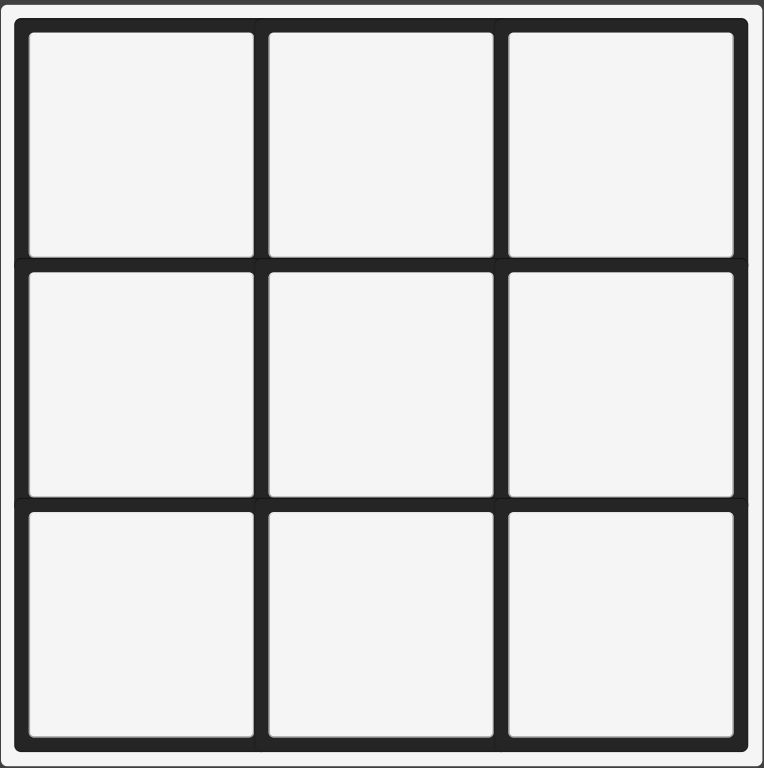
A WebGL 1 fragment shader for this pattern:

```glsl
precision highp float;
// A three by three grid of pale rounded cells in overlapping charcoal frames,
// set on a light rounded panel. Each tile is a pair of rounded box distances,
// painted row by row so that later frames leave fine seams over earlier ones.

uniform vec2 u_resolution;

const float COUNT = 3.0;

// Lengths are fractions of the canvas height, with y pointing down.
const vec2 PANEL_CENTER = vec2(0.4970, 0.5020);
const float PANEL_HALF = 0.4957;
const float PANEL_RADIUS = 0.008;
const vec2 FIRST_CENTER = vec2(0.1842, 0.1892);
const float PITCH = 0.3122;
const float FRAME_HALF = 0.1657;
const float FRAME_RADIUS = 0.009;
const float CELL_HALF = 0.1468;
const float CELL_RADIUS = 0.007;
const float LINE_WIDTH = 0.0018;

const vec3 BACKDROP = vec3(0.25);
const vec3 PAPER = vec3(0.96);
const vec3 CHARCOAL = vec3(0.145);
const vec3 SEAM = vec3(0.08);
const vec3 EDGE_GRAY = vec3(0.65);
const vec3 HIGHLIGHT = vec3(1.0);

float roundedSquare(vec2 p, float halfSize, float radius) {
  vec2 q = abs(p) - halfSize + radius;
  return length(max(q, 0.0)) + min(max(q.x, q.y), 0.0) - radius;
}

// Coverage of a shape, smoothed over one pixel.
float fill(float dist, float pixel) {
  return clamp(0.5 - dist / pixel, 0.0, 1.0);
}

// Coverage of a band just inside the outline of a shape.
float innerRim(float dist, float width, float pixel) {
  return fill(dist, pixel) - fill(dist + width, pixel);
}

// Charcoal frame with a seam that is strongest along its top.
vec3 paintFrame(vec3 under, vec2 p, float pixel) {
  float dist = roundedSquare(p, FRAME_HALF, FRAME_RADIUS);
  float top = 1.0 - smoothstep(-FRAME_HALF, -FRAME_HALF + FRAME_RADIUS, p.y);
  float seam = innerRim(dist, LINE_WIDTH, pixel) * mix(0.35, 1.0, top);
  return mix(under, mix(CHARCOAL, SEAM, seam), fill(dist, pixel));
}

// Pale cell, lit along the top and shaded along the sides and bottom.
vec3 paintCell(vec3 under, vec2 p, float pixel) {
  float dist = roundedSquare(p, CELL_HALF, CELL_RADIUS);
  float top = 1.0 - smoothstep(-CELL_HALF, -CELL_HALF + CELL_RADIUS, p.y);
  float rim = innerRim(dist, LINE_WIDTH, pixel);
  vec3 rimColor = mix(EDGE_GRAY, HIGHLIGHT, top);
  return mix(under, mix(PAPER, rimColor, rim), fill(dist, pixel));
}

void main() {
  float pixel = 1.0 / u_resolution.y;
  vec2 p = vec2(gl_FragCoord.x, u_resolution.y - gl_FragCoord.y) * pixel;

  // Light panel on the dark backdrop.
  float panel = roundedSquare(p - PANEL_CENTER, PANEL_HALF, PANEL_RADIUS);
  vec3 color = mix(BACKDROP, PAPER, fill(panel, pixel));

  // Tiles from the top left, each overlapping its neighbours.
  for (float row = 0.0; row < COUNT; row++) {
    for (float column = 0.0; column < COUNT; column++) {
      vec2 local = p - FIRST_CENTER - PITCH * vec2(column, row);
      color = paintFrame(color, local, pixel);
      color = paintCell(color, local, pixel);
    }
  }

  gl_FragColor = vec4(color, 1.0);
}
```
